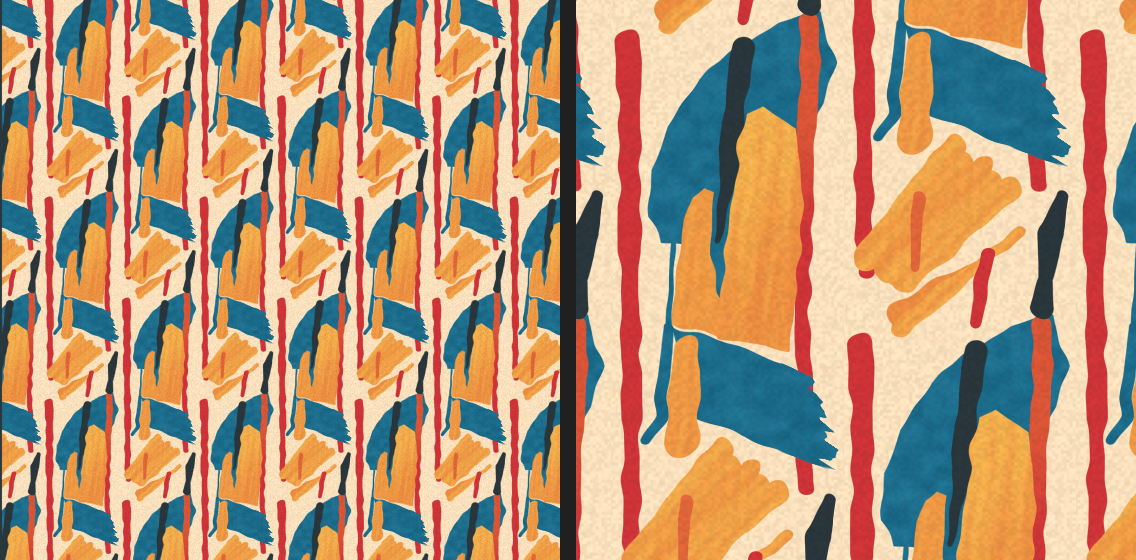
Left: the whole. Right: its middle third, enlarged.
Give the GLSL for this pattern, as a WebGL 2 fragment shader.

```glsl
#version 300 es
precision highp float;
uniform vec2 u_resolution;
out vec4 outColor;

const float CANVAS = 1152.0;             // design units across the canvas
const vec2 CELL = vec2(159.5, 416.0);    // column pitch and vertical repeat
const vec2 ORIGIN = vec2(384.0);
const float CELL_LEFT = 24.0;
const float WOBBLE = 4.0;
const float GRAIN = 0.10;
const float EDGE_BAND = 4.0;
const vec3 CREAM = vec3(0.98, 0.88, 0.74);
const vec3 TEAL = vec3(0.12, 0.44, 0.56);
const vec3 DEEP_TEAL = vec3(0.07, 0.36, 0.48);
const vec3 INK = vec3(0.16, 0.21, 0.23);
const vec3 RED = vec3(0.80, 0.20, 0.22);
const vec3 VERMILION = vec3(0.85, 0.33, 0.21);
const vec3 YELLOW = vec3(0.95, 0.69, 0.30);
const vec3 ORANGE = vec3(0.92, 0.55, 0.25);

const vec2 DOME[12] = vec2[12](
  vec2(168, 9), vec2(140, 17), vec2(110, 32), vec2(84, 56), vec2(63, 88), vec2(52, 118),
  vec2(51, 148), vec2(60, 166), vec2(74, 168), vec2(94, 215), vec2(168, 72), vec2(177, 42));
const vec2 TALL_FINGER[12] = vec2[12](
  vec2(130, 74), vec2(119, 80), vec2(113, 98), vec2(109, 130), vec2(105, 165), vec2(100, 200),
  vec2(99, 231), vec2(122, 235), vec2(146, 239), vec2(151, 190), vec2(155, 140), vec2(151, 88));
const vec2 SHORT_FINGER[12] = vec2[12](
  vec2(88, 129), vec2(81, 135), vec2(76, 150), vec2(72, 175), vec2(69, 200), vec2(67, 222),
  vec2(85, 226), vec2(104, 231), vec2(104, 215), vec2(96, 200), vec2(92, 175), vec2(93, 133));
const vec2 SWEEP[12] = vec2[12](
  vec2(66, 224), vec2(100, 233), vec2(136, 246), vec2(160, 259), vec2(162, 268), vec2(168, 276),
  vec2(167, 288), vec2(174, 298), vec2(179, 322), vec2(148, 314), vec2(110, 296), vec2(80, 285));

float hash(vec2 p) { return fract(sin(dot(p, vec2(127.1, 311.7))) * 43758.5453); }

float noise(vec2 p) {
  vec2 i = floor(p), f = fract(p);
  f = f * f * (3.0 - 2.0 * f);
  return mix(mix(hash(i), hash(i + vec2(1, 0)), f.x),
             mix(hash(i + vec2(0, 1)), hash(i + vec2(1, 1)), f.x), f.y);
}

// Signed distance to a closed outline
float outline(vec2 p, vec2 v[12]) {
  float d = 1e9, side = 1.0;
  for (int i = 0, j = 11; i < 12; j = i++) {
    vec2 e = v[j] - v[i], w = p - v[i];
    vec2 b = w - e * clamp(dot(w, e) / dot(e, e), 0.0, 1.0);
    d = min(d, dot(b, b));
    bvec3 c = bvec3(p.y >= v[i].y, p.y < v[j].y, e.x * w.y > e.y * w.x);
    if (all(c) || all(not(c))) side = -side;
  }
  return side * sqrt(d);
}

// Round stroke whose radius runs from ra to rb
float stroke(vec2 p, vec2 a, vec2 b, float ra, float rb) {
  vec2 e = b - a;
  float h = clamp(dot(p - a, e) / dot(e, e), 0.0, 1.0);
  return length(p - a - e * h) - mix(ra, rb, h);
}

void paint(inout vec3 col, float d, vec3 ink, float soft) {
  col = mix(col, ink, smoothstep(soft, -soft, d));
}

void drawMotif(inout vec3 col, vec2 cellPos, float soft) {
  vec2 q = cellPos + WOBBLE * (vec2(noise(cellPos * 0.07), noise(cellPos * 0.07 + 40.0)) - 0.5);
  float streak = noise(vec2(q.x * 0.22 + q.y * 0.03, q.y * 0.02));
  vec3 teal = mix(DEEP_TEAL, TEAL, 0.4 + 0.8 * noise(q * 0.12));

  // Long bar, dome and its dark stripe
  paint(col, stroke(q, vec2(36, 28), vec2(39, 395), 8.0, 5.5), RED, soft);
  paint(col, outline(q, DOME) - 1.0, teal, soft);
  paint(col, stroke(q, vec2(114, 32), vec2(106, 105), 8.0, 7.0), INK, soft);
  paint(col, stroke(q, vec2(106, 105), vec2(98, 165), 7.0, 2.0), INK, soft);

  // Thin line on the right
  float thinLine = min(stroke(q, vec2(161, 16), vec2(155, 208), 7.0, 5.0),
                       stroke(q, vec2(155, 208), vec2(158, 334), 5.0, 5.5));
  paint(col, thinLine, mix(VERMILION, RED, smoothstep(80.0, 170.0, q.y)), soft);

  // Upright fingers
  float shade = smoothstep(80.0, 240.0, q.y + 0.8 * (q.x - 125.0)) + 0.9 * (streak - 0.5);
  paint(col, outline(q, SHORT_FINGER) - 1.0, mix(YELLOW, ORANGE, 0.5 + 0.5 * streak), soft);
  paint(col, outline(q, TALL_FINGER) - 1.0, mix(YELLOW, ORANGE, clamp(shade, 0.0, 1.0)), soft);

  // Sweep with a dry right edge, tail and drip
  float across = q.y - 0.4 * q.x;
  float bristle = noise(vec2(q.x * 0.04, across * 0.35));
  float dry = 9.0 * (bristle - 0.45) * smoothstep(140.0, 168.0, q.x);
  paint(col, outline(q, SWEEP) + dry, teal, soft);
  paint(col, stroke(q, vec2(112, 236), vec2(140, 247), 0.8, 1.6), CREAM, soft);
  float tail = min(stroke(q, vec2(67, 168), vec2(64, 225), 1.5, 2.0),
                   stroke(q, vec2(64, 225), vec2(58, 285), 3.0, 4.5));
  tail = min(tail, stroke(q, vec2(58, 285), vec2(49, 301), 4.5, 3.0));
  paint(col, tail, teal, soft);
  paint(col, stroke(q, vec2(76, 238), vec2(72, 304), 9.0, 11.5), mix(YELLOW, ORANGE, 0.4 + 0.5 * streak), soft);

  // Slanted scribble
  float slant = noise(vec2(dot(q, vec2(0.7, 0.72)) * 0.25, dot(q, vec2(0.72, -0.7)) * 0.02));
  paint(col, stroke(q, vec2(62, 424), vec2(118, 388), 9.0, 4.0), ORANGE, soft);
  paint(col, stroke(q, vec2(63, 433), vec2(145, 367), 7.0, 4.0), mix(YELLOW, ORANGE, slant), soft);
  for (int i = 0; i < 5; i++) {
    float t = float(i) / 4.0;
    vec2 jitter = vec2(9, -9) * (hash(vec2(t, 3.0)) - 0.5);
    float d = stroke(q, mix(vec2(42, 382), vec2(64, 402), t) + jitter,
                     mix(vec2(96, 313), vec2(141, 334), t) - jitter, 8.5, 7.5);
    paint(col, d, mix(YELLOW, ORANGE, 0.3 * hash(vec2(t, 7.0)) + 0.7 * slant), soft);
  }
  paint(col, stroke(q, vec2(76, 345), vec2(73, 392), 4.5, 3.0), mix(VERMILION, ORANGE, 0.3), soft);
  paint(col, stroke(q, vec2(123, 384), vec2(114, 428), 6.0, 4.0), RED, soft);

  // Dark pinched stroke
  float pinch = min(stroke(q, vec2(173, 342), vec2(166, 368), 4.0, 9.0),
                    stroke(q, vec2(166, 368), vec2(163, 400), 9.0, 4.0));
  pinch = min(pinch, stroke(q, vec2(163, 400), vec2(160, 420), 4.0, 8.0));
  paint(col, pinch, INK, soft);
}

void main() {
  vec2 canvasPos = gl_FragCoord.xy / u_resolution * CANVAS;
  float soft = 0.75 * CANVAS / min(u_resolution.x, u_resolution.y);
  vec2 p = vec2(canvasPos.x, CANVAS - canvasPos.y) - ORIGIN;

  // Half-drop columns
  float column = floor((p.x - CELL_LEFT) / CELL.x);
  vec2 q = vec2(p.x - column * CELL.x, mod(p.y - column * 0.5 * CELL.y, CELL.y));

  // The motif is taller than its cell, so its foot is drawn again
  vec3 col = CREAM;
  for (int k = 0; k < 2; k++) drawMotif(col, q + vec2(0.0, CELL.y * float(k)), soft);

  col *= 1.0 + GRAIN * (noise(q * 0.5) - 0.5);
  paint(col, canvasPos.x - EDGE_BAND, INK, soft);
  outColor = vec4(col, 1.0);
}
```
